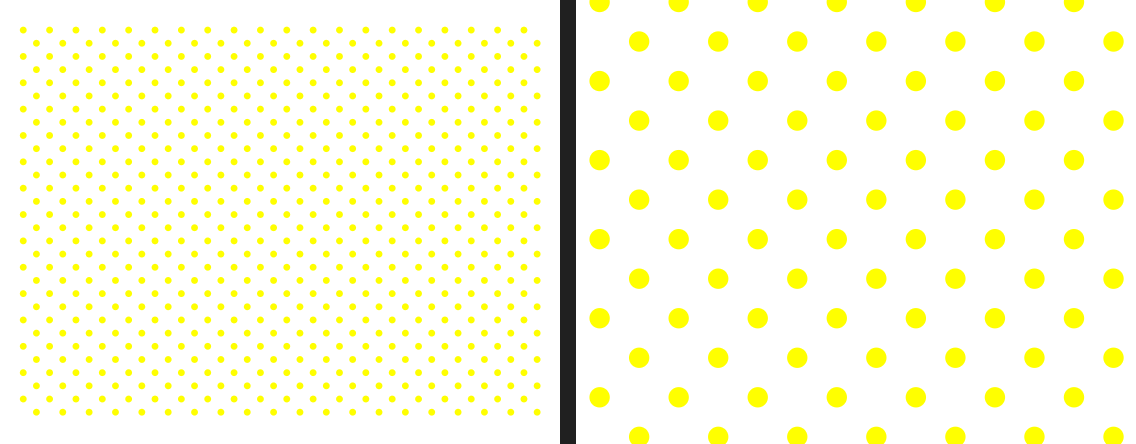
Left, the full canvas; right, a detail of the centre.
Give the GLSL for this pattern, as a WebGL 1 fragment shader.

```glsl
precision highp float;
// Staggered yellow polka dots on white, with a plain margin around the block.

uniform vec2 u_resolution;

// Lengths are fractions of the canvas width; y runs down from the top edge.
const vec3 PAPER = vec3(1.0, 1.0, 1.0);
const vec3 DOT_COLOR = vec3(1.0, 1.0, 0.0);
const vec2 GRID_SIZE = vec2(20.0, 15.0);        // columns and rows per grid
const vec2 FIRST_DOT = vec2(0.0415, 0.0537);    // centre of the top left dot
const float PITCH = 0.04706;                    // spacing inside one grid
const float DOT_RADIUS = 0.00605;

// Signed distance to the nearest dot of a finite square grid.
float dotGrid(vec2 p, vec2 firstDot) {
  vec2 q = p - firstDot;
  vec2 cell = clamp(floor(q / PITCH + 0.5), vec2(0.0), GRID_SIZE - 1.0);
  return length(q - cell * PITCH) - DOT_RADIUS;
}

void main() {
  vec2 p = vec2(gl_FragCoord.x, u_resolution.y - gl_FragCoord.y) / u_resolution.x;

  // Two equal grids, the second shifted by half a pitch both ways.
  float dist = min(dotGrid(p, FIRST_DOT), dotGrid(p, FIRST_DOT + 0.5 * PITCH));

  // Edge smoothing across one pixel.
  float coverage = clamp(0.5 - dist * u_resolution.x, 0.0, 1.0);
  gl_FragColor = vec4(mix(PAPER, DOT_COLOR, coverage), 1.0);
}
```
